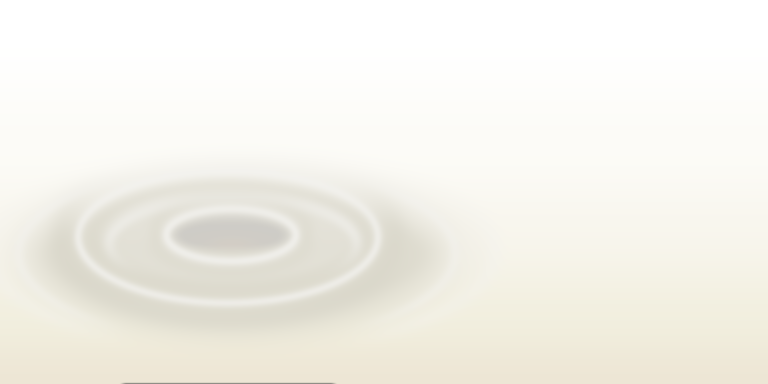
A WebGL 2 fragment shader for this background:

```glsl
#version 300 es
precision highp float;
// Pearly concentric ripples on a milky surface that fades from cream to white.

#define PEARL vec3(0.955, 0.952, 0.942)
#define TROUGH vec3(0.855, 0.845, 0.795)
#define FAR_TROUGH vec3(0.910, 0.903, 0.875)
#define HOLLOW vec3(0.805, 0.797, 0.775)
#define EDGE_GREY vec3(0.56, 0.55, 0.52)
#define CREST_WIDTH 0.0125

uniform vec2 u_resolution;
out vec4 fragColor;

// Approximate signed distance to an ellipse, negative inside.
float ellipse(vec2 p, vec2 center, vec2 radii) {
    vec2 q = (p - center) / radii;
    float k = length(q);
    return (k - 1.0) * k / max(length(q / radii), 1e-4);
}

// Soft ridge, strongest where the distance is zero.
float ridge(float d, float width) {
    return exp(-d * d / (width * width));
}

// Vertical backdrop from warm cream below to white above.
vec3 backdrop(float y) {
    vec3 c = mix(vec3(0.930, 0.902, 0.835), vec3(0.946, 0.935, 0.872), smoothstep(0.0, 0.18, y));
    c = mix(c, vec3(0.972, 0.963, 0.930), smoothstep(0.14, 0.42, y));
    c = mix(c, vec3(0.988, 0.985, 0.968), smoothstep(0.38, 0.62, y));
    return mix(c, vec3(1.0), smoothstep(0.62, 0.92, y));
}

void main() {
    vec2 p = gl_FragCoord.xy / u_resolution.y;
    vec3 color = backdrop(p.y);

    // Ring distances, from the centre outward
    float cup = ellipse(p, vec2(0.602, 0.388), vec2(0.168, 0.068));
    float inner = ellipse(p, vec2(0.607, 0.364), vec2(0.322, 0.122));
    float middle = ellipse(p, vec2(0.594, 0.383), vec2(0.390, 0.172));
    float outer = ellipse(p, vec2(0.617, 0.340), vec2(0.568, 0.230));
    float rim = ellipse(p, vec2(0.630, 0.345), vec2(0.660, 0.255));

    // Shaded body of the ripple, paler toward the far side
    float far = smoothstep(0.34, 0.57, p.y);
    float body = smoothstep(0.050, -0.110, outer);
    color = mix(color, mix(TROUGH, FAR_TROUGH, far), body * 0.85);
    float skirt = smoothstep(0.045, -0.08, rim) * (1.0 - body);
    color = mix(color, FAR_TROUGH, 0.30 * skirt * smoothstep(0.08, 0.30, p.y));

    // Lighter plateau between the cup and the middle ring
    color = mix(color, FAR_TROUGH, 0.40 * smoothstep(0.02, -0.05, inner));

    // Troughs beside the crests
    color = mix(color, TROUGH * 0.985, 0.50 * ridge(middle - 0.045, 0.032) * (1.0 - far));
    color = mix(color, TROUGH, 0.45 * ridge(middle + 0.038, 0.022));
    color = mix(color, TROUGH, 0.40 * ridge(cup - 0.030, 0.020));

    // Hollow of the cup, dark behind and paler in front
    float depth = smoothstep(0.006, -0.045, cup);
    vec3 bowl = mix(TROUGH, HOLLOW, smoothstep(0.32, 0.37, p.y));
    color = mix(color, bowl, depth * 0.95);
    vec2 glint = (p - vec2(0.604, 0.367)) / vec2(0.065, 0.018);
    color += vec3(0.015, 0.002, -0.006) * exp(-dot(glint, glint));

    // Bright crests, softer with distance from the centre
    float side = smoothstep(0.10, 0.32, abs(p.x - 0.607));
    float flank = smoothstep(0.25, 0.50, abs(p.x - 0.617));
    float near = 1.0 - far;
    color = mix(color, PEARL, 0.30 * ridge(rim, 0.022) * near * flank);
    color = mix(color, PEARL, 0.40 * ridge(outer, CREST_WIDTH * 1.2) * flank);
    float innerArc = smoothstep(0.26, 0.40, p.y) * (0.30 + 0.25 * side);
    color = mix(color, PEARL, innerArc * ridge(inner, CREST_WIDTH * 1.5));
    color = mix(color, PEARL, (0.70 - 0.15 * far) * ridge(middle, CREST_WIDTH));
    color = mix(color, PEARL, (0.72 - 0.15 * far) * ridge(cup, CREST_WIDTH));

    // Thin grey strip along the lower edge
    float strip = smoothstep(0.31, 0.33, p.x) * smoothstep(0.88, 0.86, p.x);
    color = mix(color, EDGE_GREY, strip * smoothstep(0.005, 0.001, p.y));

    fragColor = vec4(clamp(color, 0.0, 1.0), 1.0);
}
```
